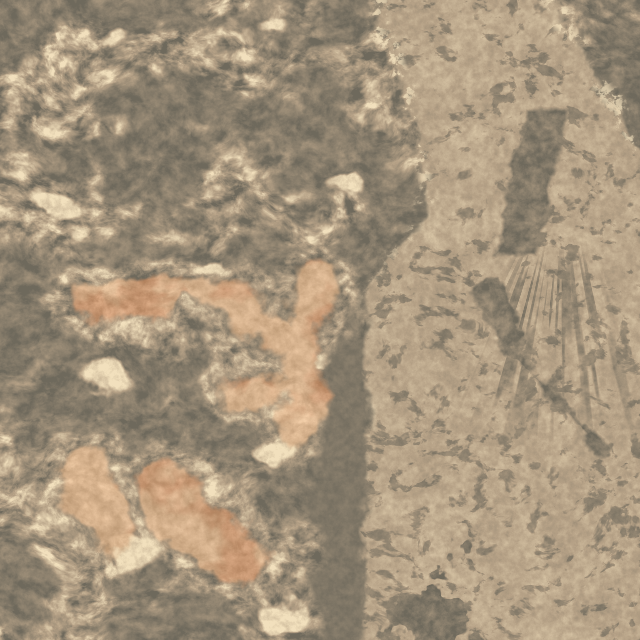
This texture is drawn by a Shadertoy shader. Its source:

```glsl
const vec3 SLATE = vec3(0.43, 0.41, 0.36);
const vec3 TAN = vec3(0.71, 0.63, 0.525);
const vec3 CREAM = vec3(0.95, 0.88, 0.74);
const vec3 PEACH = vec3(0.86, 0.71, 0.56);
const vec3 RUST = vec3(0.79, 0.57, 0.42);

float hash(vec2 p) {
    vec3 q = fract(vec3(p.xyx) * 0.1031);
    q += dot(q, q.yzx + 33.33);
    return fract((q.x + q.y) * q.z);
}

float noise(vec2 p) {
    vec2 i = floor(p), f = fract(p);
    f = f * f * (3.0 - 2.0 * f);
    return mix(mix(hash(i), hash(i + vec2(1, 0)), f.x),
               mix(hash(i + vec2(0, 1)), hash(i + vec2(1, 1)), f.x), f.y);
}

float fbm(vec2 p) {
    float sum = 0.0, amp = 0.5;
    for (int i = 0; i < 4; i++) {
        sum += amp * noise(p);
        p = mat2(1.6, 1.2, -1.2, 1.6) * p + 17.3;
        amp *= 0.55;
    }
    return sum / 1.01;
}

float fill(float d, float soft) {
    return 1.0 - smoothstep(-soft, soft, d);
}

float capsule(vec2 p, vec2 a, vec2 b, float r) {
    vec2 pa = p - a, ba = b - a;
    return length(pa - ba * clamp(dot(pa, ba) / dot(ba, ba), 0.0, 1.0)) - r;
}

float slab(vec2 p, vec2 centre, vec2 halfSize, float slant) {
    p -= centre;
    p.x -= p.y * slant;
    vec2 q = abs(p) - halfSize;
    return length(max(q, 0.0)) + min(max(q.x, q.y), 0.0);
}

// Pale irregular nuggets, one per occupied grid cell
float nuggets(vec2 p, float cells, float share) {
    vec2 id = floor(p * cells);
    float mask = 0.0;
    for (int y = -1; y <= 1; y++)
    for (int x = -1; x <= 1; x++) {
        vec2 c = id + vec2(x, y);
        vec2 centre = c + 0.2 + 0.6 * vec2(hash(c + 3.1), hash(c + 8.7));
        float radius = mix(0.08, 0.27, hash(c + 5.3));
        float d = length((p * cells - centre) * vec2(0.75, 1.35)) - radius;
        mask = max(mask, fill(d, 0.05) * step(hash(c + 1.9), share));
    }
    return mask;
}

// Rounded bodies of warm mineral on the left
float mineralBodies(vec2 p) {
    float d = capsule(p, vec2(0.14, 0.52), vec2(0.25, 0.53), 0.038);
    d = min(d, capsule(p, vec2(0.25, 0.55), vec2(0.37, 0.53), 0.017));
    d = min(d, capsule(p, vec2(0.37, 0.53), vec2(0.49, 0.46), 0.028));
    d = min(d, capsule(p, vec2(0.49, 0.56), vec2(0.47, 0.34), 0.033));
    d = min(d, capsule(p, vec2(0.37, 0.39), vec2(0.47, 0.40), 0.022));
    d = min(d, capsule(p, vec2(0.15, 0.25), vec2(0.18, 0.18), 0.045));
    return min(d, capsule(p, vec2(0.27, 0.23), vec2(0.38, 0.13), 0.048));
}

// Smooth tan plate on the right, left of its upper right corner
float plateShape(vec2 p) {
    float edge = 0.573 + 0.09 * smoothstep(0.53, 0.68, p.y)
               - 0.07 * smoothstep(0.75, 1.0, p.y);
    return max(edge - p.x, dot(p - vec2(0.95, 0.85), vec2(0.874, 0.486)));
}

// Dark inclusions inside the plate
float inclusions(vec2 p, float rough) {
    float d = slab(p, vec2(0.83, 0.715), vec2(0.034, 0.115), 0.22) + rough * 0.03;
    d = min(d, capsule(p, vec2(0.77, 0.54), vec2(0.79, 0.48), 0.026) + rough * 0.05);
    d = min(d, capsule(p, vec2(0.79, 0.46), vec2(0.95, 0.29), 0.006) + rough * 0.05);
    d = min(d, capsule(p, vec2(0.63, 0.71), vec2(0.62, 0.67), 0.030) + rough * 0.05);
    return min(d, capsule(p, vec2(0.68, 0.0), vec2(0.67, 0.10), 0.040) + rough * 0.20);
}

// Streaks fanning out from a point, 0 to 1
float fan(vec2 p, vec2 origin) {
    vec2 q = p - origin;
    float r = length(q), angle = atan(q.x, -q.y);
    float streak = smoothstep(0.55, 0.8, noise(vec2(angle * 48.0, r * 9.0)));
    return streak * smoothstep(0.12, 0.2, r) * fill(r - 0.41, 0.06)
         * fill(abs(angle + 0.07) - 0.36, 0.12);
}

vec3 stoneRamp(float tone) {
    vec3 c = mix(SLATE, TAN, clamp(tone / 0.55, 0.0, 1.0));
    return mix(c, CREAM, clamp((tone - 0.55) / 0.45, 0.0, 1.0));
}

void mainImage(out vec4 fragColor, in vec2 fragCoord) {
    vec2 p = fragCoord / iResolution.xy;
    float rough = fbm(p * 24.0) - 0.5;
    vec2 w = p + 0.06 * (vec2(fbm(p * 8.0), fbm(p * 8.0 + 31.0)) - 0.5);
    float grain = fbm(w * vec2(48.0, 64.0)) - 0.5;
    float fine = fbm(p * 120.0 + 9.0) - 0.5;

    // Mottled dark ground with pale clouds
    float cloud = fbm(w * vec2(8.0, 12.0) + 4.0) + 0.05 * smoothstep(0.5, 0.8, p.y);
    float patchy = smoothstep(0.46, 0.66, cloud);
    float ground = 0.17 + 0.6 * grain + 0.3 * fine + patchy * (0.32 + 1.3 * grain);
    float column = fill(capsule(p, vec2(0.53, 0.0), vec2(0.54, 0.42), 0.045) + rough * 0.06, 0.015);
    ground = mix(ground, 0.14 + 0.25 * fine, column);

    // Warm bodies with a crumbly cream crust
    float body = mineralBodies(w) + rough * 0.055;
    float crust = fill(abs(body - 0.017) - 0.013, 0.012) * (1.0 - column);
    ground = mix(ground, 0.58 + 1.5 * grain + 0.7 * fine, crust * 0.85);
    float pale = nuggets(w + rough * 0.035, 8.0, mix(0.12, 0.34, smoothstep(0.5, 0.7, p.y)));
    ground = mix(ground, 0.94 + 0.5 * fine, pale * (1.0 - column));
    float rust = smoothstep(0.45, 0.68, fbm(w * vec2(13.0, 16.0) + 52.0));
    vec3 warm = mix(PEACH, RUST, rust * 0.75) + 0.20 * grain + 0.12 * fine;
    vec3 colour = mix(stoneRamp(ground), warm, fill(body, 0.008) * 0.92);

    // Plate with flecks, inclusions and fanned streaks
    float plate = plateShape(p) + rough * 0.035;
    float flecks = smoothstep(0.09, 0.24, grain + 0.12 * (fbm(p * 6.0) - 0.35));
    float tone = 0.60 + 0.35 * fine + 0.25 * rough - 0.35 * flecks;
    float hole = inclusions(p, rough);
    float holeTone = 0.15 + 0.55 * grain + 0.4 * fine;
    tone = mix(tone, holeTone, max(fill(hole, 0.005), 0.7 * fan(p, vec2(0.88, 0.75))));
    tone = mix(tone, 0.95, nuggets(p + rough * 0.04 + 0.37, 9.0, 0.04));
    colour = mix(colour, stoneRamp(tone), fill(plate, 0.005));

    // Bright chips along the upper plate edge
    float chips = fill(abs(plate) - 0.012, 0.008) * smoothstep(0.04, 0.18, grain + fine * 0.5);
    colour = mix(colour, CREAM, chips * 0.7 * smoothstep(0.45, 0.8, p.y));
    fragColor = vec4(clamp(colour, 0.0, 1.0), 1.0);
}
```
